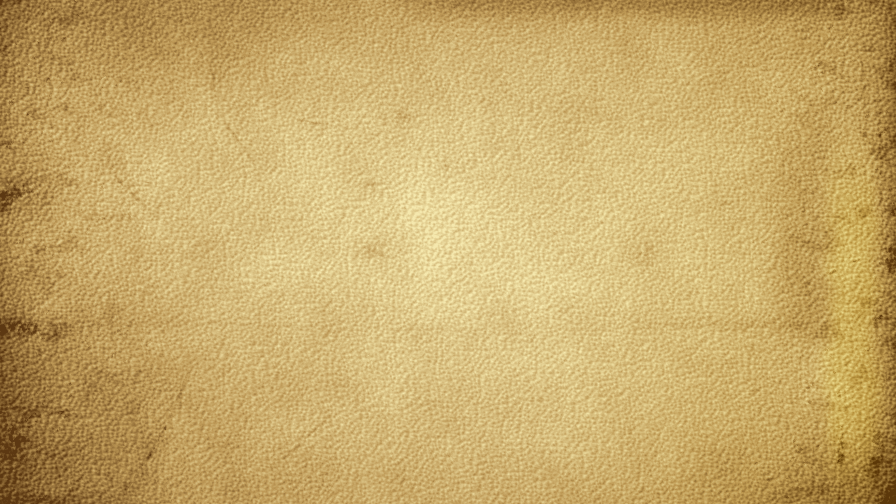
This texture is drawn by a WebGL 2 fragment shader. Its source:

```glsl
#version 300 es
precision highp float;
uniform vec2 u_resolution;
out vec4 fragColor;

vec2 hash2(vec2 p) {
    vec3 q = fract(p.xyx * vec3(0.1031, 0.1030, 0.0973));
    q += dot(q, q.yzx + 33.33);
    return fract((q.xx + q.yz) * q.zy);
}

// Distance to the nearest scattered point
float cellular(vec2 p) {
    vec2 cell = floor(p), f = p - cell;
    float nearest = 4.0;
    for (int j = -1; j <= 1; j++)
        for (int i = -1; i <= 1; i++) {
            vec2 o = vec2(i, j), d = o + hash2(cell + o) - f;
            nearest = min(nearest, dot(d, d));
        }
    return sqrt(nearest);
}

// Layered, rotated and bent sines
float waves(vec2 p) {
    float sum = 0.0, amp = 0.5;
    for (int i = 0; i < 5; i++) {
        p = mat2(0.8, 0.6, -0.6, 0.8) * p * 1.9 + 1.7;
        sum += amp * sin(p.x + 1.6 * sin(p.y)) * cos(0.7 * p.y + sin(p.x * 0.6));
        amp *= 0.65;
    }
    return sum;
}

float blob(vec2 p, vec2 center, vec2 radius) {
    vec2 d = (p - center) / radius;
    return exp(-dot(d, d));
}

float band(float x, float lo, float hi, float soft) {
    return smoothstep(lo - soft, lo + soft, x) * (1.0 - smoothstep(hi - soft, hi + soft, x));
}

float scratch(vec2 p, vec2 a, vec2 b, float width) {
    vec2 ab = b - a;
    float h = clamp(dot(p - a, ab) / dot(ab, ab), 0.0, 1.0);
    return 1.0 - smoothstep(0.0, width, length(p - a - ab * h));
}

// Stains: center, radius
const vec4 STAINS[12] = vec4[12](
    vec4(1.27, 0.50, 0.030, 0.022), vec4(0.89, 0.67, 0.016, 0.014),
    vec4(0.75, 0.50, 0.045, 0.018), vec4(1.417, 0.595, 0.025, 0.009),
    vec4(0.79, 0.775, 0.035, 0.025), vec4(0.73, 0.63, 0.018, 0.012),
    vec4(0.02, 0.62, 0.08, 0.030), vec4(0.04, 0.345, 0.10, 0.018),
    vec4(0.03, 0.13, 0.035, 0.050), vec4(1.735, 0.12, 0.014, 0.050),
    vec4(1.67, 0.11, 0.010, 0.040), vec4(1.765, 0.50, 0.025, 0.040));

// Scratches: start, end
const vec4 SCRATCHES[10] = vec4[10](
    vec4(0.385, 0.295, 0.33, 0.15), vec4(0.33, 0.15, 0.25, 0.03),
    vec4(0.43, 0.78, 0.50, 0.68), vec4(0.59, 0.764, 0.69, 0.745),
    vec4(0.10, 0.95, 0.05, 0.74), vec4(0.20, 0.68, 0.31, 0.57),
    vec4(1.745, 0.80, 1.75, 0.58), vec4(1.71, 0.88, 1.72, 0.72),
    vec4(0.65, 0.17, 0.54, 0.07), vec4(0.42, 0.86, 0.43, 0.79));

void main() {
    vec2 p = gl_FragCoord.xy / u_resolution * vec2(1.7778, 1.0);
    float cloud = waves(p * 2.6), mottle = waves(p * 11.0 + 4.0), grit = waves(p * 55.0);
    vec2 w = p + 0.015 * vec2(mottle, cloud);
    float right = 1.7778 - w.x;

    // Broad light and worn borders
    float tone = 0.71 + 0.11 * blob(w, vec2(0.90, 0.54), vec2(0.60, 0.38));
    tone += 0.09 * blob(w, vec2(0.87, 0.56), vec2(0.14, 0.11)) + 0.06 * blob(w, vec2(1.06, 0.45), vec2(0.18, 0.06));
    tone -= 0.16 * pow(abs(w.x - 0.889) / 0.889, 3.0) + 0.14 * pow(abs(w.y - 0.5) * 2.0, 4.0);
    tone -= 0.20 * exp(-max(w.x, 0.0) * 13.0) + 0.28 * exp(-max(right, 0.0) * 34.0);
    tone -= 0.16 * blob(w, vec2(0.36, 0.95), vec2(0.32, 0.13));
    tone -= 0.19 * blob(w, vec2(0.0, 0.0), vec2(0.36, 0.26)) + 0.17 * blob(w, vec2(1.78, 0.0), vec2(0.30, 0.12));
    tone -= 0.10 * blob(w, vec2(0.22, 0.24), vec2(0.28, 0.14));
    tone += 0.045 * cloud + 0.05 * mottle;

    // Top strip, right shadow and yellow strip
    tone -= (0.20 + 0.10 * mottle) * smoothstep(0.935, 0.995, w.y) * band(w.x, 0.82, 1.67, 0.09);
    tone -= 0.12 * band(w.x, 1.54, 1.64, 0.04) * band(w.y, 0.34, 0.74, 0.10);
    float yellow = band(w.x, 1.645, 1.735, 0.025) * band(w.y, 0.08, 0.66, 0.12);
    tone += 0.07 * yellow;

    // Horizontal crease
    float creaseY = 0.352 + 0.006 * sin(p.x * 5.0) + 0.004 * mottle;
    float creaseFade = 0.15 + exp(-p.x * 3.5) + 0.6 * band(p.x, 1.28, 1.60, 0.08);
    float breakup = smoothstep(-0.4, 0.6, grit);
    tone -= creaseFade * (0.16 * breakup * exp(-pow((p.y - creaseY) / 0.006, 2.0)) + 0.07 * exp(-abs(p.y - creaseY) / 0.025));

    // Broken stains and scratches
    for (int i = 0; i < 12; i++)
        tone -= (i < 6 ? 0.22 : 0.36) * breakup * blob(w, STAINS[i].xy, STAINS[i].zw);
    vec2 bent = p + 0.004 * vec2(mottle, grit);
    for (int i = 0; i < 10; i++)
        tone -= (0.03 + 0.17 * breakup) * scratch(bent, SCRATCHES[i].xy, SCRATCHES[i].zw, 0.005);
    tone -= 0.14 * breakup * scratch(w, vec2(0.33, 0.14), vec2(0.26, 0.04), 0.035);

    // Scattered specks, denser toward the sides
    float side = smoothstep(0.45, 0.9, abs(p.x - 0.889));
    float speck = 1.0 - smoothstep(0.03, 0.14, cellular(p * vec2(24.0, 32.0) + 0.3 * grit));
    tone -= speck * (0.08 + 0.18 * side) * smoothstep(-0.1, 0.5, mottle);
    tone -= 0.16 * side * smoothstep(0.15, 0.7, waves(p * vec2(18.0, 26.0) + 9.0));

    // Embossed cloth grain in two sizes, with crossing threads
    vec2 q = p * vec2(118.0, 132.0) + 0.5 * vec2(mottle, cloud);
    float relief = cellular(q) - cellular(q + vec2(0.5, -0.45));
    float fine = cellular(q * 1.55 + 7.0) - 0.5;
    float thread = sin(q.x * 4.2 + q.y * 1.1) * sin(q.y * 4.4 - q.x * 0.8);
    tone += (0.23 + 0.07 * side) * relief + 0.13 * fine + 0.04 * thread + 0.035 * grit;

    // Brown to straw to cream
    tone = clamp(tone, 0.0, 1.0);
    vec3 color = mix(vec3(0.36, 0.22, 0.07), vec3(0.74, 0.595, 0.335), min(tone * 2.0, 1.0));
    color = mix(color, vec3(0.96, 0.91, 0.68), max(tone * 2.0 - 1.0, 0.0));
    color.b -= 0.05 * yellow + 0.03 * smoothstep(0.9, 1.7, p.x) * (1.0 - 0.5 * p.y);
    fragColor = vec4(clamp(color, 0.0, 1.0), 1.0);
}
```
